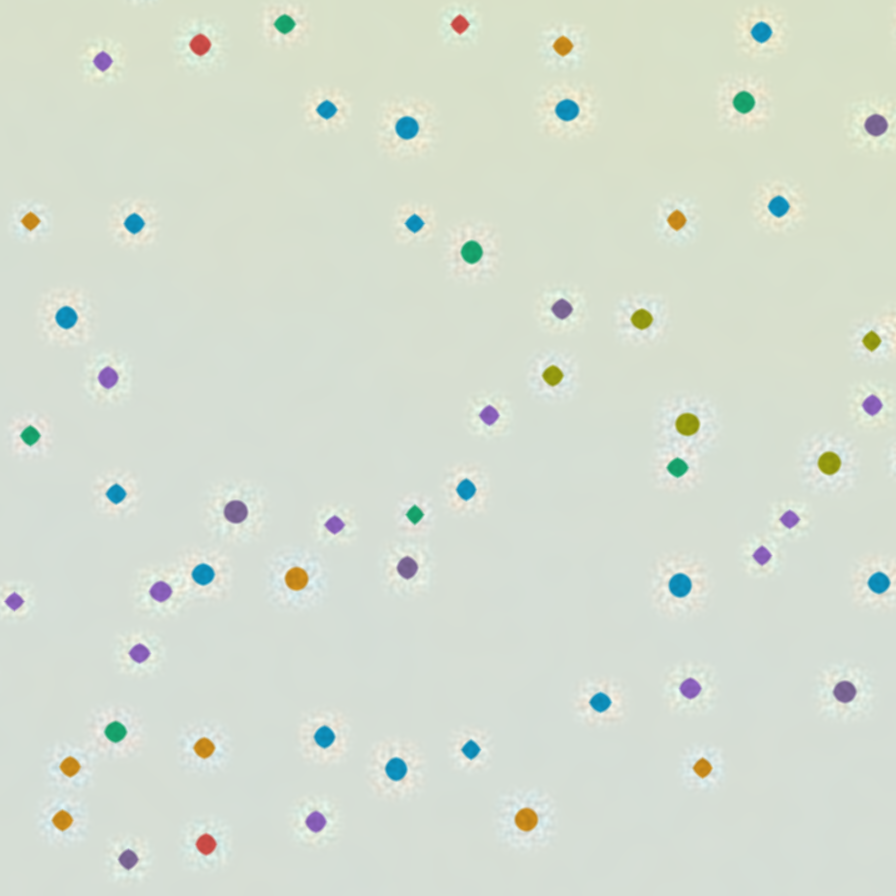
Give the GLSL for this pattern, as a WebGL 1 fragment shader.

```glsl
precision highp float;
uniform vec2 u_resolution;

#define CELLS 10.0
#define DENSITY 0.56
#define JITTER 0.76
#define RADIUS_MIN 0.0088
#define RADIUS_MAX 0.0132
#define EDGE 0.0022
#define HALO_WIDTH 0.034
#define HALO_LIFT 0.035
#define SPECKLE_SCALE 150.0
#define SPECKLE_GAIN 0.13
#define GROUND_LOW vec3(0.838, 0.869, 0.836)
#define GROUND_HIGH vec3(0.850, 0.880, 0.780)

vec2 hash2(vec2 p) {
  vec3 q = fract(p.xyx * vec3(0.1031, 0.1030, 0.0973));
  q += dot(q, q.yzx + 33.33);
  return fract((q.xx + q.yz) * q.zy);
}

// Gradient noise, roughly -0.7 to 0.7
float corner(vec2 cell, vec2 f, vec2 o) {
  float a = 6.2832 * hash2(cell + o).x;
  return dot(vec2(cos(a), sin(a)), f - o);
}

float gradientNoise(vec2 p) {
  vec2 i = floor(p), f = fract(p);
  vec2 u = f * f * f * (f * (f * 6.0 - 15.0) + 10.0);
  float low = mix(corner(i, f, vec2(0.0)), corner(i, f, vec2(1.0, 0.0)), u.x);
  float high = mix(corner(i, f, vec2(0.0, 1.0)), corner(i, f, vec2(1.0)), u.x);
  return mix(low, high, u.y);
}

// Weighted choice among seven pigments
vec3 pigment(float pick) {
  vec3 c = vec3(0.53, 0.37, 0.72);                     // violet
  c = mix(c, vec3(0.47, 0.39, 0.57), step(0.17, pick)); // dusk
  c = mix(c, vec3(0.05, 0.55, 0.72), step(0.28, pick)); // blue
  c = mix(c, vec3(0.09, 0.63, 0.42), step(0.48, pick)); // green
  c = mix(c, vec3(0.57, 0.59, 0.06), step(0.62, pick)); // olive
  c = mix(c, vec3(0.77, 0.53, 0.10), step(0.79, pick)); // ochre
  return mix(c, vec3(0.78, 0.29, 0.27), step(0.96, pick)); // red
}

void main() {
  vec2 uv = gl_FragCoord.xy / u_resolution.y;
  float edge = max(EDGE, 0.75 / u_resolution.y);

  // Pale ground, warmer towards the upper right, with faint mottling
  float warmth = smoothstep(0.45, 1.3, uv.y + 0.3 * uv.x);
  vec3 color = mix(GROUND_LOW, GROUND_HIGH, warmth);
  color += 0.006 * gradientNoise(uv * 26.0);
  color += 0.008 * gradientNoise(uv * 9.0 + 40.0) * vec3(1.0, 0.0, -1.0);

  // Fine grain that shows only inside the halos
  float grain = gradientNoise(uv * SPECKLE_SCALE);
  float tintGrain = gradientNoise(uv * SPECKLE_SCALE * 0.45 + 70.0);
  vec3 speckle = SPECKLE_GAIN * (grain + 0.5 * tintGrain * vec3(1.0, -0.3, -0.8));

  vec3 halo = vec3(0.0);
  vec3 dotColor = vec3(0.0);
  float dotMask = 0.0;
  vec2 home = floor(uv * CELLS);

  for (int y = -1; y <= 1; y++) {
    for (int x = -1; x <= 1; x++) {
      vec2 cell = home + vec2(float(x), float(y));
      vec2 key = cell + 17.0;
      vec2 chance = hash2(key + 31.7);
      if (chance.x > DENSITY) continue;

      vec2 center = (cell + 0.5 + JITTER * (hash2(key) - 0.5)) / CELLS;
      vec2 form = hash2(key + 63.1);
      float radius = mix(RADIUS_MIN, RADIUS_MAX, form.x);
      vec3 ink = pigment(chance.y);

      // Small dots lean to a diamond, all are slightly stretched
      vec2 d = abs(uv - center) * (1.0 + 0.1 * vec2(form.y - 0.5, 0.5 - form.y));
      float diamond = 0.8 * (d.x + d.y);
      float dist = mix(length(d), diamond, 0.7 * (1.0 - form.x));
      float mask = 1.0 - smoothstep(radius - edge, radius + edge, dist);
      dotColor = mix(dotColor, ink * (1.0 + 0.12 * grain), step(dotMask, mask));
      dotMask = max(dotMask, mask);

      // Squarish halo, light and tinted against the dot colour
      float reach = mix(length(d), max(d.x, d.y), 0.4) - radius;
      float width = HALO_WIDTH * mix(0.6, 1.0, form.x);
      float fade = 1.0 - smoothstep(0.0, width, reach);
      vec3 counter = 0.06 * (dot(ink, vec3(0.333)) - ink);
      halo += fade * (HALO_LIFT + counter + speckle);
    }
  }

  color += clamp(halo, -0.12, 0.12);
  gl_FragColor = vec4(mix(color, dotColor, dotMask), 1.0);
}
```
